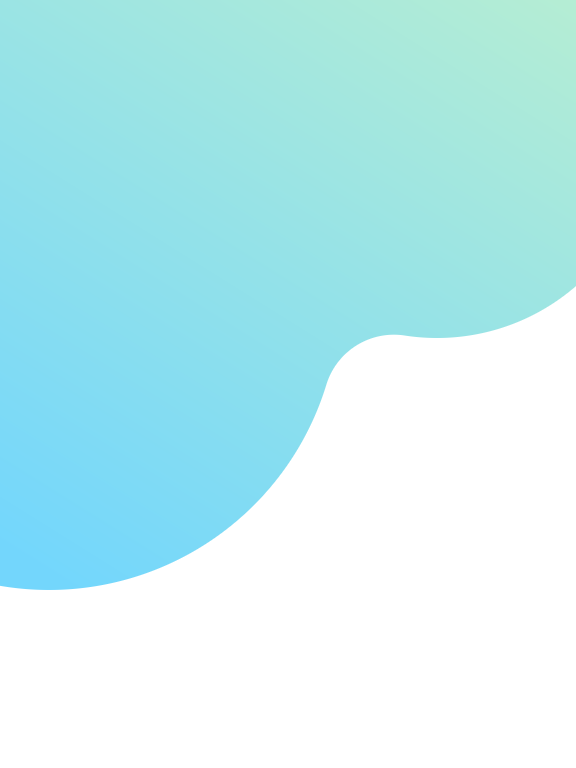
Give the GLSL for this background, as a Shadertoy shader.

```glsl
// A soft blue-to-mint blob fills the upper left of a white canvas.
// Its edge is two circles joined by a tangent fillet arc, drawn as one
// signed distance, and filled with a slanted linear gradient.

const vec3 WHITE = vec3(1.0);
const vec3 SKY   = vec3(0.45, 0.84, 0.99);
const vec3 MINT  = vec3(0.71, 0.93, 0.83);

float cross2(vec2 a, vec2 b) { return a.x * b.y - a.y * b.x; }

// Centre of the fillet that touches both circles, right of the line a to b
vec2 filletCentre(vec2 a, float ra, vec2 b, float rb, float r) {
    float span = distance(a, b);
    vec2 along = (b - a) / span;
    float sideA = ra + r;
    float sideB = rb + r;
    float x = (span * span + sideA * sideA - sideB * sideB) / (2.0 * span);
    float h = sqrt(max(sideA * sideA - x * x, 0.0));
    return a + along * x + vec2(along.y, -along.x) * h;
}

// Two circles plus the filled wedge behind the fillet arc
float blobDistance(vec2 p, vec2 a, float ra, vec2 b, float rb, float r) {
    vec2 f = filletCentre(a, ra, b, rb, r);
    bool inWedge = cross2(f - a, p - a) > 0.0 && cross2(b - f, p - f) > 0.0;
    float circles = min(distance(p, a) - ra, distance(p, b) - rb);
    return inWedge ? r - distance(p, f) : circles;
}

// Linear gradient along a direction, between two offsets
vec3 slantedGradient(vec2 p, vec2 direction, float start, float end) {
    float t = (dot(p, direction) - start) / (end - start);
    return mix(SKY, MINT, clamp(t, 0.0, 1.0));
}

void mainImage(out vec4 fragColor, in vec2 fragCoord) {
    // Canvas height is one unit
    vec2 p = fragCoord / iResolution.y;
    float pixel = 1.0 / iResolution.y;

    // Blob outline: large left lobe, smaller right lobe, fillet radius
    float d = blobDistance(p, vec2(0.0638, 0.6094), 0.3776,
                              vec2(0.569, 0.8359), 0.276, 0.092);

    // Gradient fill with a one pixel smooth edge
    vec3 fill = slantedGradient(p, vec2(0.53, 0.848), 0.243, 1.247);
    float coverage = clamp(0.5 - d / pixel, 0.0, 1.0);
    fragColor = vec4(mix(WHITE, fill, coverage), 1.0);
}
```
